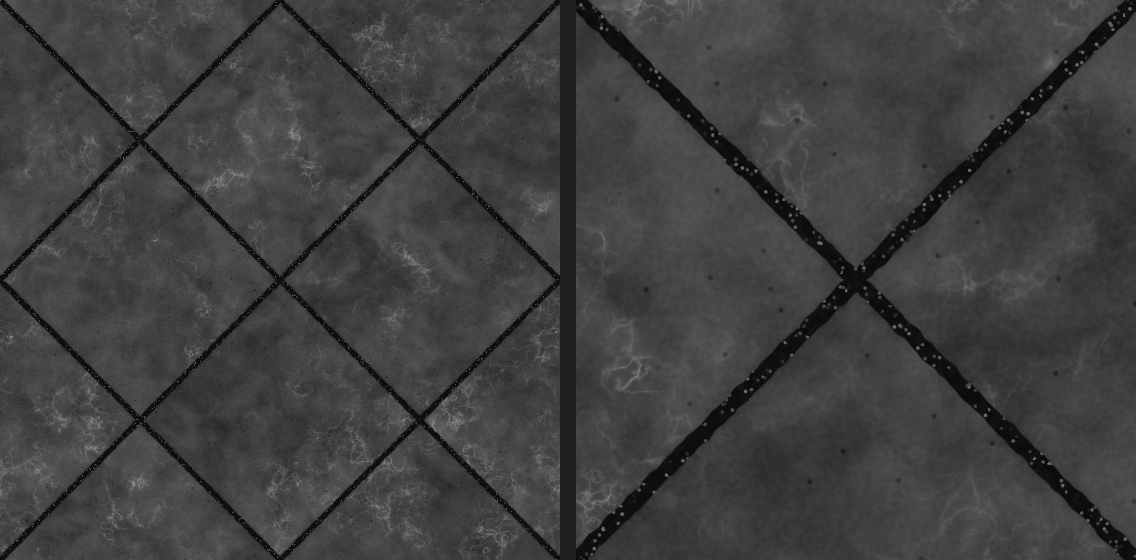
Left: the whole. Right: its middle third, enlarged.
A Shadertoy shader for this texture:

```glsl
// Dark grey marble tiles laid diagonally, with thin black speckled joints.
// Rotated grid coordinates give the diamonds; each tile takes its own piece of
// warped cloud noise, crossed by patchy pale veins along cellular borders.

const float REPEATS = 2.0;          // diamonds across and down
const float JOINT_HALF = 0.0049;    // half width of a joint
const float JOINT_ROUGH = 0.0018;   // waviness of the joint edge
const float STONE_TONE = 0.262;
const float JOINT_TONE = 0.04;
const float SPECK_TONE = 0.36;
const float CLOUD_DEPTH = 0.17;     // broad light and dark patches
const float MOTTLE_DEPTH = 0.13;    // small blotches
const float GRAIN_DEPTH = 0.035;
const float VEIN_GAIN = 0.15;
const float TILE_VARIATION = 0.012;

vec2 hash2(vec2 p) {
    vec3 q = fract(p.xyx * vec3(0.1031, 0.1030, 0.0973));
    q += dot(q, q.yzx + 33.33);
    return fract((q.xx + q.yz) * q.zy);
}

float noise(vec2 p) {
    vec2 i = floor(p), f = fract(p);
    f = f * f * (3.0 - 2.0 * f);
    float low = mix(hash2(i).x, hash2(i + vec2(1, 0)).x, f.x);
    float high = mix(hash2(i + vec2(0, 1)).x, hash2(i + vec2(1, 1)).x, f.x);
    return mix(low, high, f.y);
}

float fbm(vec2 p) {
    float sum = 0.0, amp = 0.516;
    for (int i = 0; i < 5; i++) {
        sum += amp * noise(p);
        p = mat2(1.6, 1.2, -1.2, 1.6) * p + 7.3;
        amp *= 0.5;
    }
    return sum;
}

vec2 warp(vec2 p) {
    return vec2(fbm(p), fbm(p + 41.7)) - 0.5;
}

// Nearest distance, second nearest distance, random value of the nearest cell
vec3 cellular(vec2 p) {
    vec2 cell = floor(p);
    vec3 best = vec3(9.0, 9.0, 0.0);
    for (int y = -1; y <= 1; y++)
    for (int x = -1; x <= 1; x++) {
        vec2 id = cell + vec2(x, y);
        float d = length(id + hash2(id) - p);
        if (d < best.x) best = vec3(d, best.x, hash2(id + 19.0).y);
        else best.y = min(best.y, d);
    }
    return best;
}

// Thin bright core with a soft halo along warped cell borders
float vein(vec2 p, float scale, float jag) {
    vec3 c = cellular(p * scale + jag * warp(p * scale * 1.7));
    float d = c.y - c.x;
    return 0.75 * exp(-d * 20.0) + 0.25 * exp(-d * 5.0);
}

float stone(vec2 p) {
    vec2 drift = warp(p * 9.0);
    float cloud = fbm(p * 8.0 + 1.8 * drift + 3.0) - 0.5;
    float mottle = fbm(p * 38.0 + 2.0 * drift) - 0.5;
    float grain = noise(p * 420.0) - 0.5;
    float tone = STONE_TONE + CLOUD_DEPTH * cloud + MOTTLE_DEPTH * mottle + GRAIN_DEPTH * grain;

    // Veins gather in patches and fade in and out along their length
    float patches = smoothstep(0.40, 0.72, fbm(p * 10.0 + 2.0 * drift + 60.0));
    float fade = smoothstep(0.3, 0.7, fbm(p * 30.0 + 90.0));
    float veins = vein(p, 13.0, 2.2) + 0.75 * vein(p + 5.0, 31.0, 2.0);
    tone += VEIN_GAIN * veins * (0.10 + patches) * (0.25 + fade);

    // Sparse dark pits
    vec3 pit = cellular(p * 75.0);
    tone -= 0.09 * step(0.95, pit.z) * (1.0 - smoothstep(0.06, 0.16, pit.x));
    return tone;
}

float grout(vec2 p) {
    vec3 c = cellular(p * 330.0);
    float speck = (1.0 - smoothstep(0.2, 0.5, c.x)) * smoothstep(0.72, 1.0, c.z);
    return JOINT_TONE + 0.03 * noise(p * 300.0) + SPECK_TONE * speck;
}

void mainImage(out vec4 fragColor, in vec2 fragCoord) {
    vec2 pos = fragCoord / iResolution.xy;
    float pixel = 1.0 / iResolution.y;

    // Diagonal grid: joints lie on whole numbers
    vec2 grid = REPEATS * vec2(pos.x + pos.y, pos.x - pos.y);
    float toCanvas = 1.0 / (REPEATS * sqrt(2.0));
    vec2 id = floor(grid);
    vec2 local = fract(grid) * toCanvas;

    // Wrapped tile key, so that opposite canvas edges join
    vec2 key = mod(vec2(id.x + id.y, id.x - id.y), 2.0 * REPEATS);
    vec2 seed = hash2(key + 5.0);
    float tone = stone(local + 3.0 * seed + key) + TILE_VARIATION * (seed.x - 0.5);

    // Joints with slightly ragged edges and a faint dark rim
    vec2 gap = abs(fract(grid + 0.5) - 0.5) * toCanvas;
    float d = min(gap.x, gap.y) + JOINT_ROUGH * (noise(pos * 170.0) - 0.5);
    tone *= 1.0 - 0.15 * exp(-max(d - JOINT_HALF, 0.0) * 500.0);
    float cover = 1.0 - smoothstep(-pixel, pixel, d - JOINT_HALF);
    tone = mix(tone, grout(pos), cover);

    fragColor = vec4(vec3(clamp(tone, 0.0, 1.0)), 1.0);
}
```
